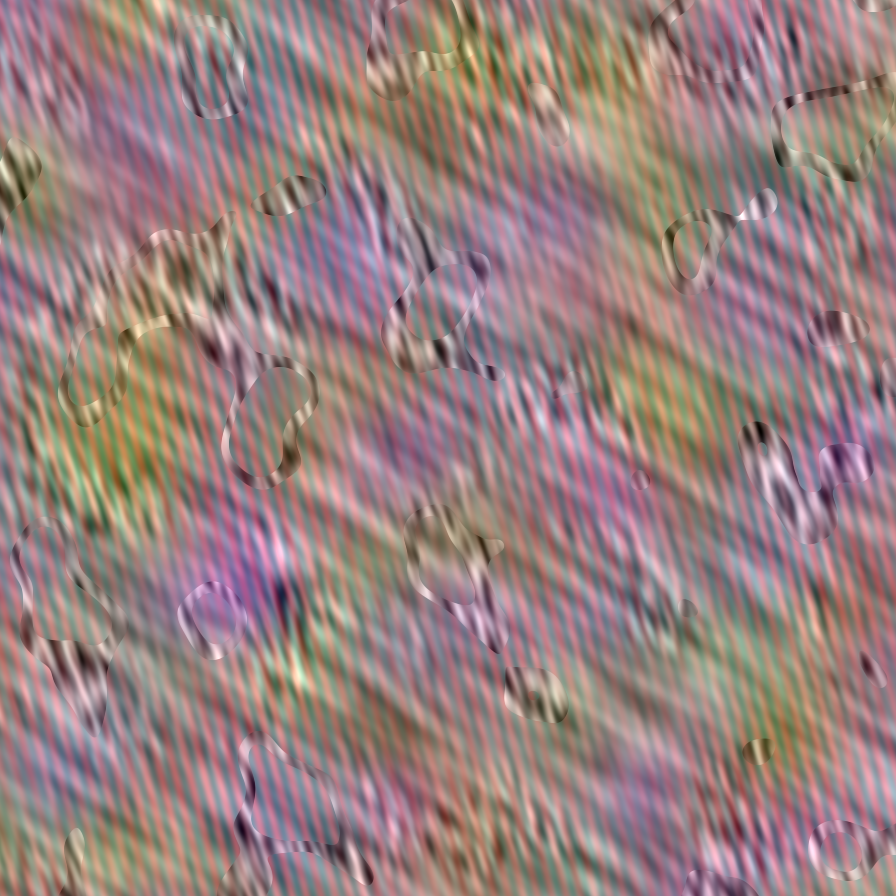
Reproduce this texture procedurally as a Shadertoy shader.

```glsl
// Woven iridescent cloth: fine red and teal stripes over soft colour clouds,
// crossed by slanted grey streaks and short ticks. Level-set bands of a smooth
// noise cut sharp, curling outlines in which the ticks replace the stripes.

const float TAU = 6.2831853;
const vec3 BASE = vec3(0.598, 0.502, 0.500);
const vec3 MAGENTA_AXIS = vec3(0.038, -0.060, 0.052);
const vec3 YELLOW_AXIS = vec3(0.022, 0.018, -0.125);
const vec3 STRIPE_AXIS = vec3(0.140, -0.016, -0.010);

float hash(vec2 cell, float seed) {
    return fract(sin(dot(cell, vec2(127.1, 311.7)) + seed * 74.7) * 43758.5453);
}

// Dot product of a random unit gradient with the offset from its corner.
float corner(vec2 cell, vec2 offset, float seed) {
    float angle = TAU * hash(cell, seed);
    return dot(vec2(cos(angle), sin(angle)), offset);
}

// Gradient noise, roughly -1 to 1.
float noise(vec2 p, float seed) {
    vec2 i = floor(p), f = p - i;
    vec2 w = f * f * f * (f * (f * 6.0 - 15.0) + 10.0);
    vec2 e = vec2(1.0, 0.0);
    float low = mix(corner(i, f, seed), corner(i + e, f - e, seed), w.x);
    float high = mix(corner(i + e.yx, f - e.yx, seed),
                     corner(i + e.xx, f - e.xx, seed), w.x);
    return 1.5 * mix(low, high, w.y);
}

// Coordinates (across, along) for lines leaning right of straight down.
vec2 leaning(vec2 p, float degreesFromVertical) {
    float a = radians(degreesFromVertical);
    return vec2(dot(p, vec2(cos(a), sin(a))), dot(p, vec2(sin(a), -cos(a))));
}

// One between two levels of a field, with smoothed edges.
float band(float field, float low, float high) {
    float edge = 0.5 * fwidth(field) + 1e-5;
    return smoothstep(low - edge, low + edge, field)
         * (1.0 - smoothstep(high - edge, high + edge, field));
}

vec3 colourClouds(vec2 p) {
    float magenta = noise(p * 5.6, 1.0) + 0.5 * noise(p * 10.0, 2.0);
    float yellow = noise(p * 5.3 + 3.7, 3.0) + 0.5 * noise(p * 9.0, 4.0);
    return BASE + MAGENTA_AXIS * magenta + YELLOW_AXIS * yellow;
}

float diagonalStreaks(vec2 p) {
    vec2 q = leaning(p, 56.0);
    return noise(q * vec2(32.0, 6.0), 5.0) + 0.7 * noise(q * vec2(56.0, 9.0), 6.0);
}

float shortTicks(vec2 p) {
    vec2 q = leaning(p, 19.0);
    return noise(q * vec2(84.0, 21.0), 7.0) + 0.5 * noise(q * vec2(115.0, 30.0), 12.0);
}

void mainImage(out vec4 fragColor, in vec2 fragCoord) {
    vec2 p = fragCoord / iResolution.y;

    // Curling outlines
    float outline = band(noise(leaning(p, 25.0) * vec2(7.4, 6.6), 8.0)
                         + 0.28 * noise(p * 15.0, 9.0), 0.31, 0.49);

    // Fine stripes, fading in places and weaker inside the outlines
    float stripe = sin(TAU * 64.0 * leaning(p, 14.0).x);
    float stripeStrength = clamp(0.82 + 0.7 * noise(p * 5.0, 10.0), 0.2, 1.2);
    stripeStrength *= mix(1.0, 0.3, outline);

    // Ticks gather in patches and fill the outlines
    float patches = smoothstep(0.0, 0.6, noise(p * 8.0, 11.0));
    float tickStrength = mix(0.07 + 0.22 * patches, 0.42, outline);

    vec3 colour = colourClouds(p);
    colour += STRIPE_AXIS * stripe * stripeStrength;
    float light = 0.160 * diagonalStreaks(p) * mix(1.0, 0.5, outline)
                + tickStrength * shortTicks(p);
    colour += light * vec3(1.0, 0.98, 0.96);

    fragColor = vec4(clamp(colour, 0.0, 1.0), 1.0);
}
```
